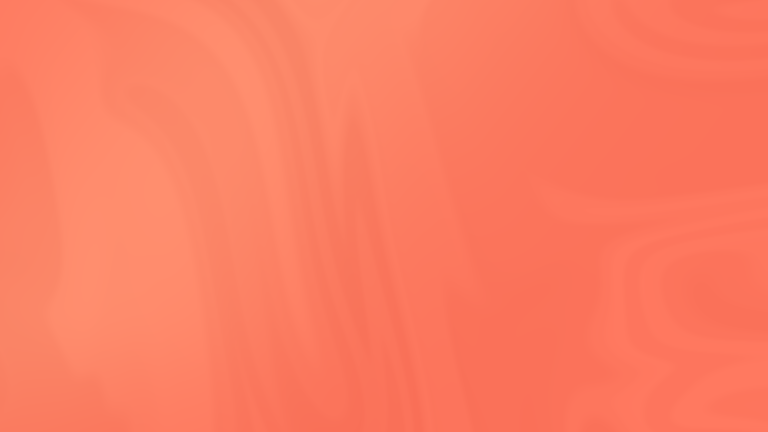
This background is drawn by a Shadertoy shader. Its source:

```glsl
#define DEEP_CORAL vec3(0.976, 0.435, 0.342)
#define WARM_CORAL vec3(0.982, 0.525, 0.405)
#define BAND_LIFT vec3(0.019, 0.031, 0.027)
#define SWIRL_SCALE 3.6
#define SWIRL_STRENGTH 0.95
#define BAND_FREQ 1.9
#define FINE_FREQ 8.5
#define GLOW_CENTER vec2(0.45, 0.66)
#define GLOW_NORMAL vec2(0.79, -0.61)
#define GLOW_SPREAD 0.21

// Layered sine folds, each turned and finer than the last
vec2 marbleWarp(vec2 p) {
    vec2 q = p * SWIRL_SCALE + vec2(2.3, 0.7);
    const mat2 turn = mat2(0.8, 0.6, -0.6, 0.8);
    float freq = 1.0;
    for (int i = 0; i < 5; i++) {
        q = turn * q;
        q += SWIRL_STRENGTH / freq * sin(freq * q.yx + vec2(1.7, 4.1) + 1.3 * float(i));
        freq *= 1.45;
    }
    return q;
}

// Smooth stripe that fades to its mean where it gets too thin to resolve
float stripe(float phase, float softness) {
    float width = fwidth(phase);
    float edge = softness + width;
    float s = smoothstep(-edge, edge, sin(phase));
    return mix(0.5, s, exp(-0.5 * width * width));
}

// Diagonal band of warm light, dimmed toward the bottom
float warmGlow(vec2 p) {
    float d = dot(p - GLOW_CENTER, GLOW_NORMAL);
    return exp(-d * d / GLOW_SPREAD) * mix(0.45, 1.0, smoothstep(-0.1, 0.3, p.y));
}

void mainImage(out vec4 fragColor, in vec2 fragCoord) {
    vec2 p = fragCoord / iResolution.y;
    vec2 q = marbleWarp(p);
    float flow = q.x + 0.25 * sin(q.y);

    // Broad ribbons: crisp edges over a soft swell
    float crisp = stripe(BAND_FREQ * flow, 0.22);
    float swell = stripe(BAND_FREQ * flow * 0.62 + 0.5 * q.y, 1.0);
    float ribbons = 0.6 * crisp + 0.4 * swell;

    // Fine strands gathered in some of the folds
    float gather = smoothstep(0.1, 0.9, sin(1.3 * flow + 1.0));
    float strands = (stripe(FINE_FREQ * flow, 0.4) - 0.5) * gather;

    vec3 color = mix(DEEP_CORAL, WARM_CORAL, warmGlow(p));
    color += BAND_LIFT * (ribbons + 0.45 * strands);
    fragColor = vec4(color, 1.0);
}
```
